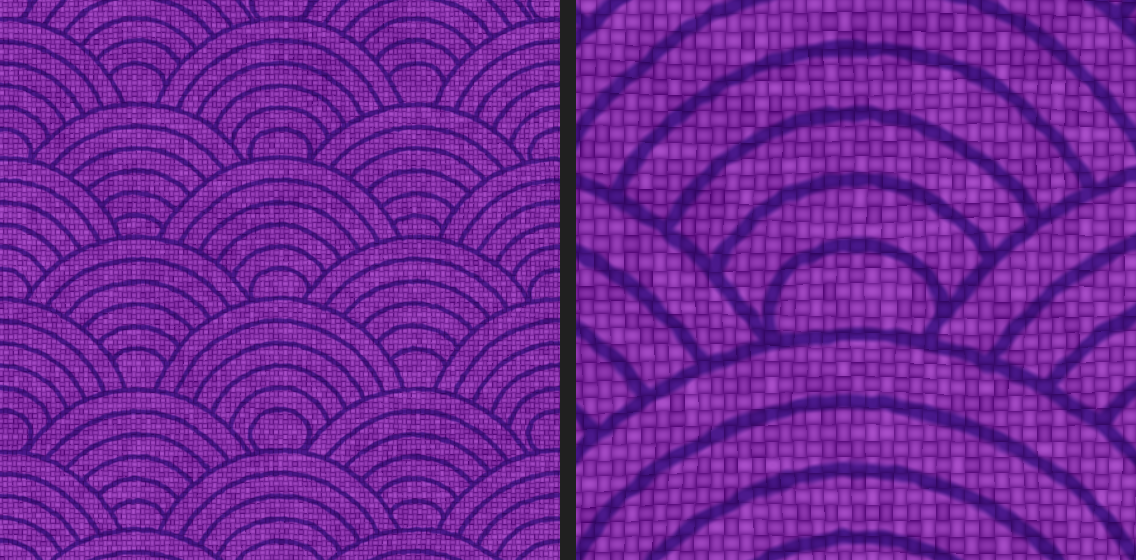
Left, the full canvas; right, a detail of the centre.
This pattern is drawn by a WebGL 2 fragment shader. Its source:

```glsl
#version 300 es
precision highp float;

#define SCALE_PITCH 0.498
#define ROW_PITCH 0.1283
#define TOP_ROW 0.967
#define RING_RADIUS vec2(0.235, 0.241)
#define RING_STEP vec2(0.0365, 0.0398)
#define LAST_RING 5.0
#define LINE_HALF 0.0043
#define SOFTNESS 0.0022
#define THREADS vec2(118.0, 106.0)
#define WOBBLE 0.004

uniform vec2 u_resolution;
out vec4 fragColor;

const vec3 CLOTH_DARK = vec3(0.37, 0.06, 0.51);
const vec3 CLOTH_LIGHT = vec3(0.62, 0.27, 0.75);
const vec3 INK_DARK = vec3(0.19, 0.02, 0.38);
const vec3 INK_LIGHT = vec3(0.28, 0.09, 0.54);

float hash(vec2 p) {
  vec3 q = fract(vec3(p.xyx) * 0.1031);
  q += dot(q, q.yzx + 33.33);
  return fract((q.x + q.y) * q.z);
}

float noise(vec2 p) {
  vec2 i = floor(p), f = fract(p);
  f = f * f * (3.0 - 2.0 * f);
  return mix(mix(hash(i), hash(i + vec2(1, 0)), f.x),
             mix(hash(i + vec2(0, 1)), hash(i + vec2(1, 1)), f.x), f.y);
}

// Height of the top of a row of scales; the spacing is slightly uneven
float rowTop(float row, float odd) {
  float drift = 0.0104 * cos(6.2832 * (row - 0.7) / 5.0);
  return TOP_ROW - row * ROW_PITCH - mix(-0.0065, 0.015, odd) - drift;
}

// Line coverage of the overlapping scales, painted from the top row down
float waveLines(vec2 p) {
  float ink = 0.0;
  for (float row = -3.0; row < 9.0; row++) {
    float odd = mod(row, 2.0);
    float column = (p.x - 0.5) / SCALE_PITCH + 0.512 * odd;
    vec2 q = vec2((fract(column + 0.5) - 0.5) * SCALE_PITCH,
                  p.y - rowTop(row, odd) + RING_RADIUS.y);
    float len = max(length(q), 1e-4);
    float upright = q.y * q.y / (len * len);
    float ringStep = mix(RING_STEP.x, RING_STEP.y, upright);
    float depth = mix(RING_RADIUS.x, RING_RADIUS.y, upright) - len;

    float ring = clamp(round(depth / ringStep), 0.0, LAST_RING);
    float toLine = abs(max(depth, 0.0) - ring * ringStep);
    float line = 1.0 - smoothstep(LINE_HALF - SOFTNESS, LINE_HALF + SOFTNESS, toLine);
    float cover = smoothstep(-LINE_HALF - SOFTNESS, -LINE_HALF + SOFTNESS, depth);
    ink = mix(ink, line, cover);
  }
  return ink;
}

// Brightness of a plain weave with uneven threads
float weave(vec2 p) {
  vec2 t = p * THREADS;
  t += 0.5 * vec2(noise(p * vec2(30.0, 12.0)), noise(p * vec2(12.0, 30.0) + 7.0));
  vec2 cell = floor(t);
  vec2 f = fract(t) - 0.5;
  vec2 profile = 1.0 - 4.0 * f * f;
  float warpOver = mod(cell.x + cell.y, 2.0);
  float across = mix(profile.y, profile.x, warpOver);
  float along = mix(profile.x, profile.y, warpOver);
  float height = across * (0.6 + 0.4 * along);
  float slub = mix(noise(vec2(t.x * 0.15, cell.y)), noise(vec2(cell.x, t.y * 0.15) + 50.0), warpOver);
  return 0.05 + 0.85 * height + 0.35 * (slub - 0.5) + 0.3 * (hash(cell) - 0.5);
}

void main() {
  vec2 uv = gl_FragCoord.xy / u_resolution;

  // Hand-drawn waver, plus a fine jitter from the threads
  vec2 waver = vec2(noise(uv * 14.0), noise(uv * 14.0 + 31.0)) - 0.5;
  vec2 jitter = vec2(noise(uv * THREADS), noise(uv * THREADS + 19.0)) - 0.5;
  float ink = waveLines(uv + WOBBLE * (waver + 0.7 * jitter));

  // Dyed cloth with soft patches of fading
  float thread = weave(uv);
  float fade = 0.16 * (noise(uv * 9.0 + 3.0) - 0.5);
  vec3 cloth = mix(CLOTH_DARK, CLOTH_LIGHT, clamp(thread + fade, -0.35, 1.15));
  vec3 inked = mix(INK_DARK, INK_LIGHT, clamp(thread + 0.1, 0.0, 1.0));
  vec3 color = mix(cloth, inked, ink * (0.92 + 0.08 * noise(uv * 60.0)));

  fragColor = vec4(clamp(color, 0.0, 1.0), 1.0);
}
```
